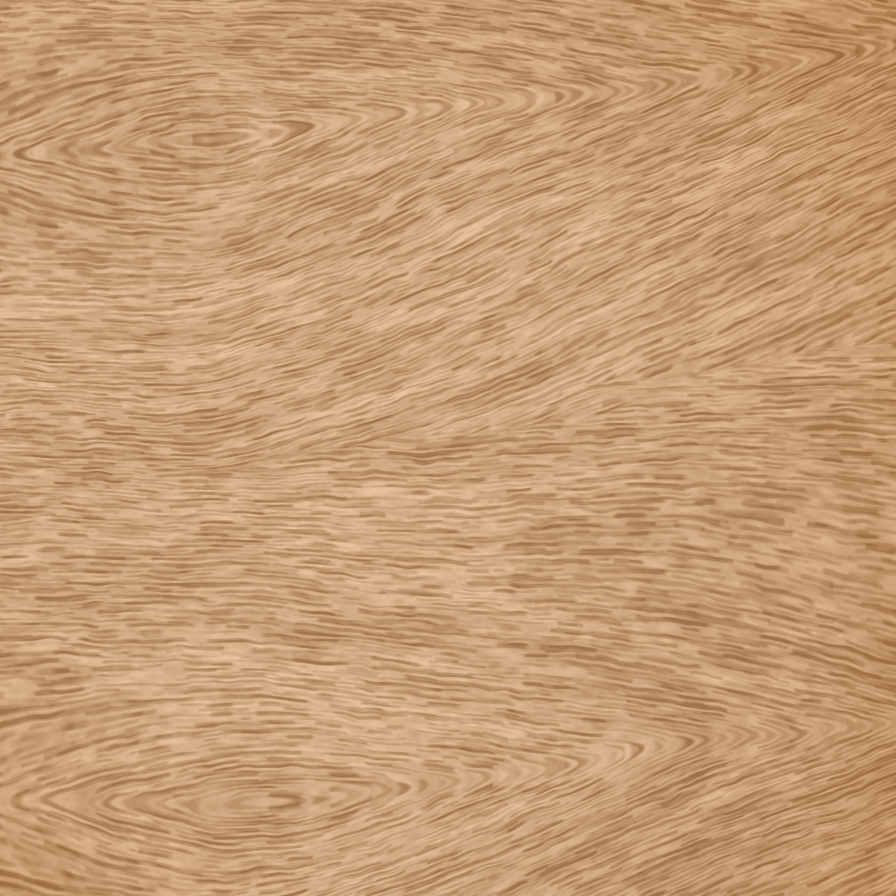
A WebGL 1 fragment shader for this texture:

```glsl
precision highp float;
// Pale oak veneer: two knots with pointed, right-leaning rings and a flat band.
// Each knot gives a height field whose level lines are the growth rings; rows of
// thin, broken pore dashes follow those lines over a softly streaked ground.
uniform vec2 u_resolution;

float hash(vec2 p) {
  return fract(sin(dot(p, vec2(127.1, 311.7))) * 43758.545);
}

float noise(vec2 p) {
  vec2 i = floor(p), f = fract(p);
  f = f * f * (3.0 - 2.0 * f);
  return mix(mix(hash(i), hash(i + vec2(1.0, 0.0)), f.x),
             mix(hash(i + vec2(0.0, 1.0)), hash(i + 1.0), f.x), f.y);
}

// Noise along one row, shifted by a random amount so that rows do not line up.
float rowNoise(float x, float row) {
  x += 37.0 * hash(vec2(row, 7.3));
  float i = floor(x), f = smoothstep(0.0, 1.0, x - i);
  return mix(hash(vec2(i, row)), hash(vec2(i + 1.0, row)), f);
}

// Noise stretched along the grain, centred on zero.
float fibre(float along, float across) {
  float row = floor(across);
  float f = smoothstep(0.0, 1.0, across - row);
  return mix(rowNoise(along, row), rowNoise(along, row + 1.0), f) - 0.5;
}

// Thin dark dashes, one broken line to each row.
float dashes(float along, float across) {
  float row = floor(across), v = across - row;
  float presence = smoothstep(0.34, 0.54, rowNoise(along, row));
  float depth = 0.6 + 0.8 * rowNoise(along * 0.6, row + 0.5);
  float profile = smoothstep(0.1, 0.36, v) * smoothstep(0.9, 0.62, v);
  return presence * depth * profile;
}

// Ring height around a knot: rounded at the core, drawn to a point on the right.
float rings(vec2 p, vec2 knot) {
  vec2 d = p - knot;
  float reach = sqrt(d.x * d.x + 0.006);
  float right = 0.5 * (reach + d.x);
  float left = 0.5 * (reach - d.x);
  d.y -= 0.14 * right;
  float pull = 0.27 * (1.0 - 0.55 * smoothstep(0.1, 0.5, -d.y))
             * (1.0 - 0.55 * smoothstep(0.0, 0.35, d.y));
  return sqrt(d.y * d.y + 0.00006) + pull * right
       + 0.26 * left * exp(-90.0 * d.y * d.y);
}

// Lightness of the wood for a place and its ring height.
float grain(vec2 p, float ring) {
  float wander = 0.5 * fibre(p.x * 14.0, ring * 50.0);
  float pores = 0.5 * dashes(p.x * 36.0, ring * 138.0 + wander);
  float finePores = 0.34 * dashes(p.x * 50.0, ring * 215.0 + 60.0 - wander);
  float strands = 0.4 * fibre(p.x * 20.0, ring * 115.0 + 40.0);
  float hairs = 0.42 * fibre(p.x * 80.0, ring * 320.0 + 90.0);
  float streaks = 0.3 * fibre(p.x * 3.0, ring * 34.0 + 15.0);
  float core = 0.2 * exp(-ring * 30.0);
  return strands + hairs + streaks - pores - finePores - core;
}

void main() {
  vec2 uv = gl_FragCoord.xy / u_resolution;

  // Gentle waves bend every ring.
  vec2 p = uv;
  p.y += 0.02 * (noise(uv * vec2(4.0, 6.0)) - 0.5)
       + 0.006 * (noise(uv * vec2(17.0, 22.0) + 9.0) - 0.5)
       + 0.003 * (noise(uv * vec2(55.0, 70.0) + 3.0) - 0.5);

  // The slanted upper grain meets the flat band along a ragged seam.
  float upper = grain(p, 1.12 * rings(p, vec2(0.24, 0.835)));
  float lower = grain(p + 5.0, rings(p, vec2(0.3, 0.1)));
  float seam = 0.42 + 0.2 * uv.x + 0.06 * (noise(uv * vec2(9.0, 35.0)) - 0.5);
  float light = mix(lower, upper, smoothstep(-0.008, 0.008, p.y - seam));

  // Cloudy tone, fine speckle, and shade toward the edges.
  float cloud = noise(uv * vec2(4.0, 7.0) + 20.0) - 0.5;
  float speckle = noise(uv * vec2(210.0, 260.0)) - 0.5;
  vec2 fromGlow = uv - vec2(0.4, 0.56);
  light += 0.93 + 0.1 * cloud + 0.12 * speckle - 0.5 * dot(fromGlow, fromGlow);
  light = clamp(light, -0.2, 1.25);

  vec3 pore = vec3(0.67, 0.50, 0.34);
  vec3 sapwood = vec3(0.86, 0.71, 0.56);
  vec3 color = mix(pore, sapwood, light);

  // Warmer, more golden wood at the upper right and along the lower left.
  float warmth = smoothstep(0.45, 1.1, length(uv - vec2(0.25, 0.4)))
               + 0.5 * smoothstep(0.4, 0.0, uv.x + uv.y);
  color -= warmth * vec3(0.015, 0.045, 0.075);

  gl_FragColor = vec4(color, 1.0);
}
```
